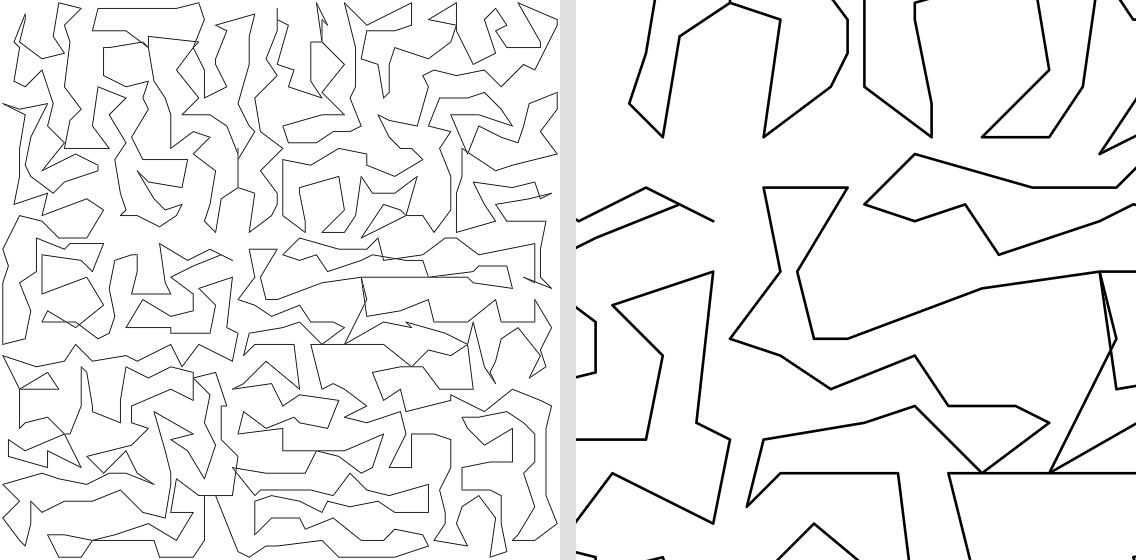
Left, the full canvas; right, a detail of the centre.
Reproduce this pattern procedurally as a Shadertoy shader.

```glsl
const int   ROOMS      = 13;            // tree cells per side; the path has twice as many points
const ivec2 ROOT       = ivec2(5, 7);   // cell that all branches lead to
const float JITTER     = 1.25;          // scatter of the points, in grid steps
const float SNAP       = 100.0;         // raster the points are rounded to
const float LINE_WIDTH = 0.00156;       // in canvas units
const uint  SEED       = 17u;
const vec3  PAPER      = vec3(1.0);
const vec3  INK        = vec3(0.0);

// Integer hash giving two values from 0 to 1
vec2 hash2(ivec2 cell, uint salt) {
    uvec2 v = uvec2(cell + 64) * 1664525u + 1013904223u + salt * 747796405u;
    v.x += v.y * 1664525u;
    v.y += v.x * 1664525u;
    v ^= v >> 16u;
    v.x += v.y * 1664525u;
    v.y += v.x * 1664525u;
    v ^= v >> 16u;
    return vec2(v & 65535u) / 65535.0;
}

bool inside(ivec2 cell, int size) {
    return all(greaterThanEqual(cell, ivec2(0))) && all(lessThan(cell, ivec2(size)));
}

// Random spanning tree: every cell steps towards the root along x or y
ivec2 parentOf(ivec2 cell) {
    ivec2 way = sign(ROOT - cell);
    bool alongX = way.y == 0 || (way.x != 0 && hash2(cell, SEED).x < 0.5);
    return cell + (alongX ? ivec2(way.x, 0) : ivec2(0, way.y));
}

bool linked(ivec2 a, ivec2 b) {
    return inside(a, ROOMS) && inside(b, ROOMS) && (parentOf(a) == b || parentOf(b) == a);
}

// The path runs around the tree: it follows branches and never crosses them
bool onPath(ivec2 node, ivec2 stride) {
    ivec2 room = node / 2;
    ivec2 corner = node - room * 2;
    ivec2 side = ivec2(1) - stride;
    bool leavesRoom = (corner * stride) == stride;
    return leavesRoom ? linked(room, room + stride)
                      : !linked(room, room + side * (2 * corner - 1));
}

// Scattered point of a grid node, rounded to the fine raster
vec2 pointOf(ivec2 node) {
    vec2 p = vec2(node) + 0.5 + JITTER * (hash2(node, SEED + 5u) - 0.5);
    p /= float(2 * ROOMS);
    return (clamp(floor(p * SNAP), 0.0, SNAP - 1.0) + 0.5) / SNAP;
}

float segmentDistance(vec2 p, vec2 a, vec2 b) {
    vec2 ab = b - a;
    float t = clamp(dot(p - a, ab) / max(dot(ab, ab), 1e-8), 0.0, 1.0);
    return length(p - a - ab * t);
}

float pathDistance(vec2 uv) {
    int nodes = 2 * ROOMS;
    ivec2 home = ivec2(floor(uv * float(nodes)));
    float d = 1.0;
    for (int y = -2; y <= 1; y++) {
        for (int x = -2; x <= 1; x++) {
            ivec2 node = home + ivec2(x, y);
            if (!inside(node, nodes)) continue;
            vec2 start = pointOf(node);
            // Each node owns the links to its right and upper neighbours
            for (int axis = 0; axis < 2; axis++) {
                ivec2 stride = ivec2(1 - axis, axis);
                if (onPath(node, stride))
                    d = min(d, segmentDistance(uv, start, pointOf(node + stride)));
            }
        }
    }
    return d;
}

void mainImage(out vec4 fragColor, in vec2 fragCoord) {
    vec2 uv = fragCoord / iResolution.xy;

    // Area of the pixel covered by the line
    float widthPx = LINE_WIDTH * iResolution.y;
    float distPx = pathDistance(uv) * iResolution.y;
    float cover = clamp(0.5 * (widthPx + 1.0) - distPx, 0.0, min(widthPx, 1.0));

    fragColor = vec4(mix(PAPER, INK, cover), 1.0);
}
```
